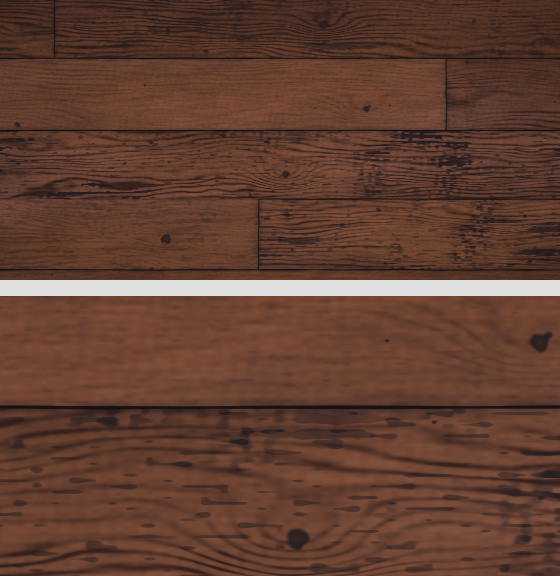
Top: the whole. Bottom: its middle third, enlarged.
Reproduce this texture procedurally as a WebGL 1 fragment shader.

```glsl
precision highp float;
// Worn wooden floor: long horizontal planks in staggered rows, parted by dark seams.
// Growth rings are level lines of a stretched noise field that bulges around knots;
// fibres, broken black cracks, smudges and specks lie on top, then a soft vignette.

uniform vec2 u_resolution;

// Layout in canvas heights; vec4 entries are the rows from bottom to top
const vec4 SEAMS = vec4(0.036, 0.289, 0.534, 0.792);
const vec4 JOINTS = vec4(0.924, -1.0, 1.594, 0.195);
const float SEAM_HALF_WIDTH = 0.0019;

// Character of each row, and the change right of its joint
const vec4 TINT = vec4(0.10, 0.06, 0.13, -0.10);
const vec4 TINT_RIGHT = vec4(0.0, 0.0, -0.25, -0.01);
const vec4 GRAIN = vec4(0.12, 0.50, 0.10, 0.40);
const vec4 GRAIN_RIGHT = vec4(0.26, 0.0, 0.18, 0.04);
const vec4 WEAR = vec4(0.25, 1.0, 0.10, 0.50);
const vec4 WEAR_RIGHT = vec4(0.50, 0.0, 0.15, 0.05);
const vec4 PINK = vec4(0.10, 0.30, 0.45, -0.25);

// Main knot of each row
const vec4 KNOT_X = vec4(0.594, 1.020, 1.310, 1.156);
const vec4 KNOT_Y = vec4(0.146, 0.378, 0.612, 0.911);
const vec4 KNOT_RADIUS = vec4(0.019, 0.014, 0.014, 0.017);
const float KNOT_BULGE = 0.07;

const float RING_COUNT = 58.0;
const int SPECK_COUNT = 30;

const vec3 WOOD_DARK = vec3(0.205, 0.125, 0.110);
const vec3 WOOD_ORANGE = vec3(0.495, 0.300, 0.195);
const vec3 WOOD_PINK = vec3(0.500, 0.320, 0.255);
const vec3 INK = vec3(0.135, 0.105, 0.118);
const vec3 GAP = vec3(0.070, 0.058, 0.065);

float hash(vec2 p) {
  return fract(sin(dot(p, vec2(12.9898, 78.233))) * 43758.5453);
}

float noise(vec2 p) {
  vec2 i = floor(p), f = fract(p);
  f = f * f * (3.0 - 2.0 * f);
  return mix(mix(hash(i), hash(i + vec2(1.0, 0.0)), f.x),
             mix(hash(i + vec2(0.0, 1.0)), hash(i + 1.0), f.x), f.y);
}

float fbm(vec2 p) {
  return 0.55 * noise(p) + 0.30 * noise(p * 2.1 + 7.3) + 0.15 * noise(p * 4.3 + 3.1);
}

// Entry of a row; rows outside the four give zero
float pick(vec4 values, float row) {
  return dot(values, vec4(equal(vec4(row), vec4(0.0, 1.0, 2.0, 3.0))));
}

void main() {
  vec2 p = gl_FragCoord.xy / u_resolution.y;
  float px = 1.0 / u_resolution.y;

  // Plank under this point
  float row = dot(step(SEAMS, vec4(p.y)), vec4(1.0)) - 1.0;
  float joint = row < 0.0 ? -1.0 : pick(JOINTS, row);
  float right = step(joint, p.x);
  float seed = row * 2.0 + right + 3.0;
  vec2 q = p + vec2(seed * 17.3, seed * 9.1);
  float tint = pick(TINT, row) + right * pick(TINT_RIGHT, row);
  float grain = 0.10 + pick(GRAIN, row) + right * pick(GRAIN_RIGHT, row);
  float wear = pick(WEAR, row) + right * pick(WEAR_RIGHT, row);

  // Ring field, bulging around the knot
  vec2 toKnot = p - vec2(pick(KNOT_X, row), pick(KNOT_Y, row));
  float radius = pick(KNOT_RADIUS, row);
  vec2 halo = toKnot / vec2(0.095, 0.042);
  float bulge = exp(-dot(halo, halo)) * step(0.001, radius);
  float field = q.y + 0.17 * fbm(q * vec2(1.3, 6.0)) + KNOT_BULGE * bulge;
  field += 0.007 * noise(q * vec2(16.0, 50.0));

  // Rings of uneven spacing, broken into dashes
  float phase = RING_COUNT * field + 1.6 * noise(vec2(q.x * 0.8, field * 24.0));
  float ring = pow(0.5 + 0.5 * sin(6.2832 * phase), 2.5);
  float dashes = noise(q * vec2(22.0, 150.0));
  ring *= (0.15 + 1.3 * noise(q * vec2(3.0, 16.0))) * (0.55 + 0.9 * dashes);

  // Wood tone: broad patches, rings, fibres and gritty speckle
  float tone = 0.70 + tint + 0.44 * (fbm(q * vec2(2.2, 9.0)) - 0.5);
  tone -= grain * ring;
  tone += 0.20 * (noise(q * vec2(12.0, 170.0)) - 0.5);
  tone += 0.17 * (noise(q * vec2(110.0, 190.0)) - 0.5);
  tone -= 0.10 * bulge;
  float pinkness = clamp(0.35 + pick(PINK, row) + 1.4 * (noise(q * vec2(1.3, 5.0)) - 0.5), 0.0, 1.0);
  vec3 color = mix(WOOD_DARK, mix(WOOD_ORANGE, WOOD_PINK, pinkness), clamp(tone, 0.0, 1.1));

  // Thin ragged cracks along the rings, pores and upright smudges
  float grit = noise(q * vec2(75.0, 170.0));
  float patches = smoothstep(0.38, 0.66, fbm(q * vec2(2.4, 12.0) + 5.0));
  float lane = noise(vec2(q.x * 7.0, mix(q.y, field, 0.55) * 125.0));
  float crack = smoothstep(0.58, 0.74, lane + 0.28 * (grit - 0.5));
  float pore = smoothstep(0.72, 0.86, noise(q * vec2(45.0, 150.0)));
  float smudge = smoothstep(0.60, 0.90, noise(q * vec2(13.0, 6.0) + 2.0));
  float ink = 0.95 * crack * patches * wear + 0.40 * pore * (0.25 + wear);
  ink += 0.75 * smudge * wear * smoothstep(0.35, 0.75, grit);
  color = mix(color, INK, clamp(ink, 0.0, 0.92));

  // Knot: dark rim around a slightly paler heart
  float knotDist = length(toKnot * vec2(0.9, 1.0)) + 0.009 * (noise(p * 90.0) - 0.5);
  float knot = 1.0 - smoothstep(radius * 0.75 - px, radius + px, knotDist);
  float heart = 1.0 - smoothstep(0.0, radius * 0.6 + px, knotDist);
  color = mix(color, mix(INK, WOOD_DARK, heart), 0.9 * knot * step(0.001, radius));

  // Scattered specks and pin knots
  for (int i = 0; i < SPECK_COUNT; i++) {
    float id = float(i);
    vec2 center = vec2(2.0 * hash(vec2(id, 1.7)), hash(vec2(id, 4.3)));
    float size = mix(0.002, 0.008, pow(hash(vec2(id, 8.9)), 3.0));
    float dist = length((p - center) * vec2(0.8, 1.0)) + 0.005 * (noise(p * 160.0) - 0.5);
    color = mix(color, INK, 0.8 * (1.0 - smoothstep(size - px, size + px, dist)));
  }

  // Seams and joints with grimy edges; the second seam is worn away left of its joint
  float wobble = 0.0016 * (noise(vec2(p.x * 9.0, row)) - 0.5);
  vec4 seamDist = abs(vec4(p.y + wobble) - SEAMS);
  vec4 line = 1.0 - smoothstep(SEAM_HALF_WIDTH - px * 0.6, SEAM_HALF_WIDTH + px * 0.6, seamDist);
  vec4 grime = exp(-seamDist / 0.007);
  float worn = mix(0.2, 1.0, step(JOINTS.x, p.x));
  line.y *= worn;
  grime.y *= worn;
  float jointDist = abs(p.x - joint + 0.004 * (noise(vec2(p.y * 30.0, seed - right)) - 0.5));
  float jointLine = 1.0 - smoothstep(SEAM_HALF_WIDTH - px * 0.6, SEAM_HALF_WIDTH + px * 0.6, jointDist);
  float dirt = max(dot(grime, vec4(1.0)), exp(-jointDist / 0.010));
  color = mix(color, INK, clamp(dirt, 0.0, 1.0) * (0.10 + 0.6 * noise(p * vec2(35.0, 90.0))));
  color = mix(color, GAP, clamp(max(dot(line, vec4(1.0)), 0.85 * jointLine), 0.0, 1.0) * 0.92);

  // Vignette
  vec2 fromCenter = 2.0 * gl_FragCoord.xy / u_resolution - 1.0;
  color *= 1.06 - 0.13 * dot(fromCenter, fromCenter);
  gl_FragColor = vec4(color, 1.0);
}
```
